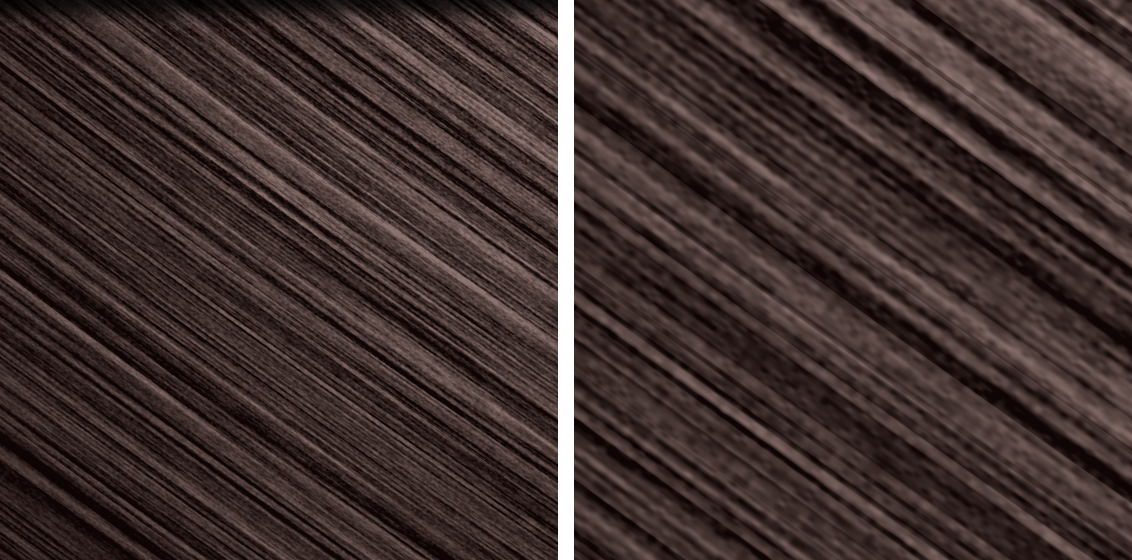
Left: the whole. Right: its middle third, enlarged.
A WebGL 1 fragment shader for this texture:

```glsl
precision highp float;
// Dark brown wood veneer with fine diagonal grain, lit from the upper right.
uniform vec2 u_resolution;

// Sine-free hash of a lattice point.
float hash(vec2 p) {
  vec3 q = fract(p.xyx * vec3(0.1031, 0.1030, 0.0973));
  q += dot(q, q.yzx + 33.33);
  return fract((q.x + q.y) * q.z);
}

float noise(vec2 p) {
  vec2 i = floor(p);
  vec2 f = fract(p);
  f = f * f * (3.0 - 2.0 * f);
  return mix(mix(hash(i), hash(i + vec2(1.0, 0.0)), f.x),
             mix(hash(i + vec2(0.0, 1.0)), hash(i + 1.0), f.x), f.y);
}

// Streaks: g.x runs along the grain, g.y across it.
float streak(vec2 g, float along, float across, float seed) {
  return noise(vec2(g.x * along + seed * 3.37, g.y * across + seed * 17.3) + 40.0);
}

// Pale, flat-topped bands at jittered, roughly even distances.
float paleBand(vec2 g) {
  float cell = g.y / 0.19;
  float id = floor(cell);
  float center = 0.58 + 0.16 * (hash(vec2(id, 7.0)) - 0.5);
  float halfWidth = 0.045 + 0.03 * hash(vec2(id, 19.0));
  float d = abs(fract(cell) - center);
  float strength = 0.4 + 0.6 * streak(g, 1.6, 5.0, 9.0);
  return strength * (1.0 - smoothstep(halfWidth * 0.85, halfWidth * 1.15, d));
}

void main() {
  vec2 p = gl_FragCoord.xy / u_resolution.y;

  // Grain frame, bent very little so the streaks fan out.
  float angle = 0.63;
  vec2 g = vec2(dot(p, vec2(cos(angle), -sin(angle))),
                dot(p, vec2(sin(angle), cos(angle))));
  g.y -= 0.02 * g.x * g.x;
  g.y += 0.002 * (noise(vec2(g.x * 2.0, g.y * 9.0) + 5.0) - 0.5);

  // Streaks from broad to fine; the bands stay smoother inside.
  float band = paleBand(g);
  float broad = 0.14 * (streak(g, 0.7, 17.0, 1.0) - 0.5)
              + 0.12 * (streak(g, 0.9, 55.0, 2.0) - 0.5);
  float fine = 0.42 * (streak(g, 1.1, 120.0, 3.0) - 0.5)
             + 0.62 * (streak(g, 1.5, 190.0, 4.0) - 0.5)
             + 0.62 * (streak(g, 2.5, 290.0, 8.0) - 0.5);
  float crevice = smoothstep(0.6, 0.8, streak(g, 1.0, 200.0, 5.0));
  float tone = 0.47 + broad + fine * (1.0 - 0.6 * band)
             + 0.17 * band - 0.31 * crevice * (1.0 - 0.7 * band);

  // Short fibres and fine pores.
  tone += 0.28 * (streak(g, 30.0, 310.0, 6.0) - 0.5);
  tone += 0.32 * (streak(g, 200.0, 380.0, 7.0) - 0.5);

  // Soft light from the upper right, shadow along the top edge.
  float light = 1.35 - 0.6 * distance(p, vec2(0.85, 0.8));
  tone = max(tone, 0.0) * light + 0.1 * (light - 1.0);
  vec3 darkBrown = vec3(0.055, 0.015, 0.012);
  vec3 paleBrown = vec3(0.465, 0.38, 0.365);
  vec3 color = mix(darkBrown, paleBrown, clamp(tone, 0.0, 1.2));
  color *= 1.0 - 0.75 * smoothstep(0.95, 1.0, p.y);

  gl_FragColor = vec4(color, 1.0);
}
```
